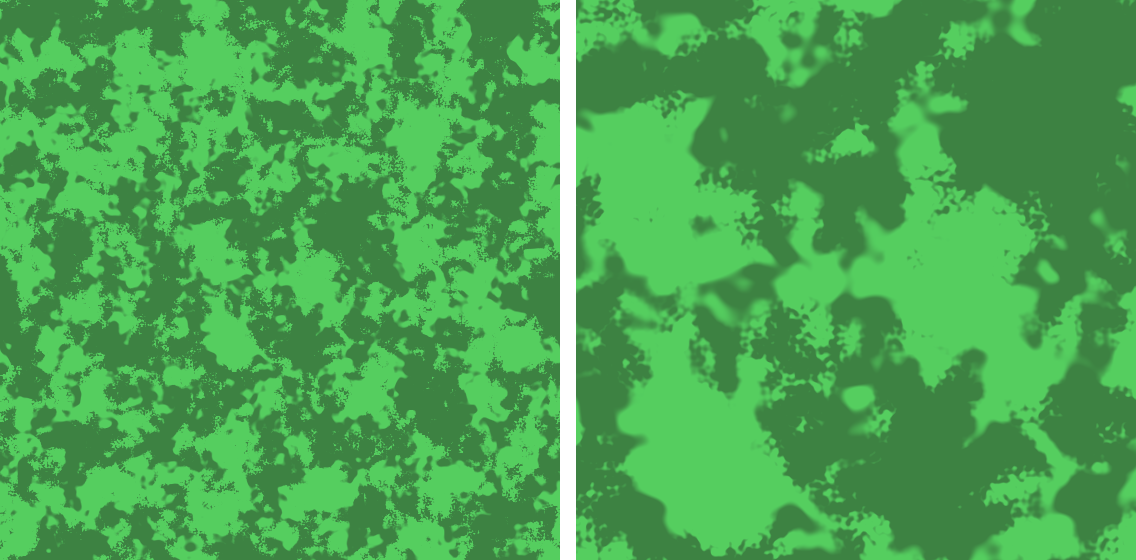
Left, the full canvas; right, a detail of the centre.
Write a WebGL 1 fragment shader that draws this texture.

```glsl
precision highp float;
// Draws a seamless two-tone green foliage camouflage with ragged, grainy patches.

uniform vec2 u_resolution;

#define DARK_GREEN vec3(0.238, 0.508, 0.258)
#define LIGHT_GREEN vec3(0.332, 0.808, 0.374)
#define PATCH_REPEATS 8.0
#define OCTAVE_GAIN 0.88
#define WARP_REPEATS 24.0
#define WARP_AMOUNT 0.009
#define GRAIN_REPEATS 256.0
#define GRAIN_AMOUNT 0.55
#define EDGE_SOFTNESS 0.14
#define LIGHT_BIAS -0.02

const float TAU = 6.2831853;

float hash(vec2 cell, float seed) {
  vec3 p = fract(vec3(cell.xyx + seed * 17.3) * vec3(0.1031, 0.1030, 0.0973));
  p += dot(p, p.yzx + 33.33);
  return fract((p.x + p.y) * p.z);
}

// Dot product of a wrapped random unit gradient with the offset to its corner.
float cornerSlope(vec2 cell, vec2 offset, float period, float seed) {
  float angle = TAU * hash(mod(cell, period), seed);
  return dot(vec2(cos(angle), sin(angle)), offset);
}

// Gradient noise that repeats a whole number of times across the canvas.
float tilingNoise(vec2 uv, float period, float seed) {
  vec2 p = uv * period + vec2(0.37, 0.61) * seed;
  vec2 cell = floor(p);
  vec2 f = p - cell;
  vec2 blend = f * f * f * (f * (f * 6.0 - 15.0) + 10.0);
  vec2 e = vec2(1.0, 0.0);
  float low = mix(cornerSlope(cell, f, period, seed),
                  cornerSlope(cell + e.xy, f - e.xy, period, seed), blend.x);
  float high = mix(cornerSlope(cell + e.yx, f - e.yx, period, seed),
                   cornerSlope(cell + e.xx, f - e.xx, period, seed), blend.x);
  return mix(low, high, blend.y);
}

// Near-equal octaves put small flecks among broad clumps.
float foliage(vec2 uv) {
  float sum = 0.0;
  float amplitude = 1.0;
  float period = PATCH_REPEATS;
  for (int i = 0; i < 4; i++) {
    sum += amplitude * tilingNoise(uv, period, float(i) + 1.0);
    amplitude *= OCTAVE_GAIN;
    period *= 2.0;
  }
  return sum;
}

void main() {
  vec2 uv = gl_FragCoord.xy / u_resolution;

  // Bend the patches into irregular leafy outlines.
  vec2 warp = vec2(tilingNoise(uv, WARP_REPEATS, 7.0),
                   tilingNoise(uv, WARP_REPEATS, 8.0));
  float field = foliage(uv + WARP_AMOUNT * warp) + LIGHT_BIAS;

  // Some borders stay clean, others dissolve into fine speckles.
  float roughness = smoothstep(-0.25, 0.3, tilingNoise(uv, WARP_REPEATS, 9.0));
  field += GRAIN_AMOUNT * roughness * tilingNoise(uv, GRAIN_REPEATS, 10.0);

  // Widen the border on small canvases to keep it smooth.
  float softness = max(EDGE_SOFTNESS, 60.0 / u_resolution.y);
  float light = smoothstep(-softness, softness, field);
  gl_FragColor = vec4(mix(DARK_GREEN, LIGHT_GREEN, light), 1.0);
}
```
